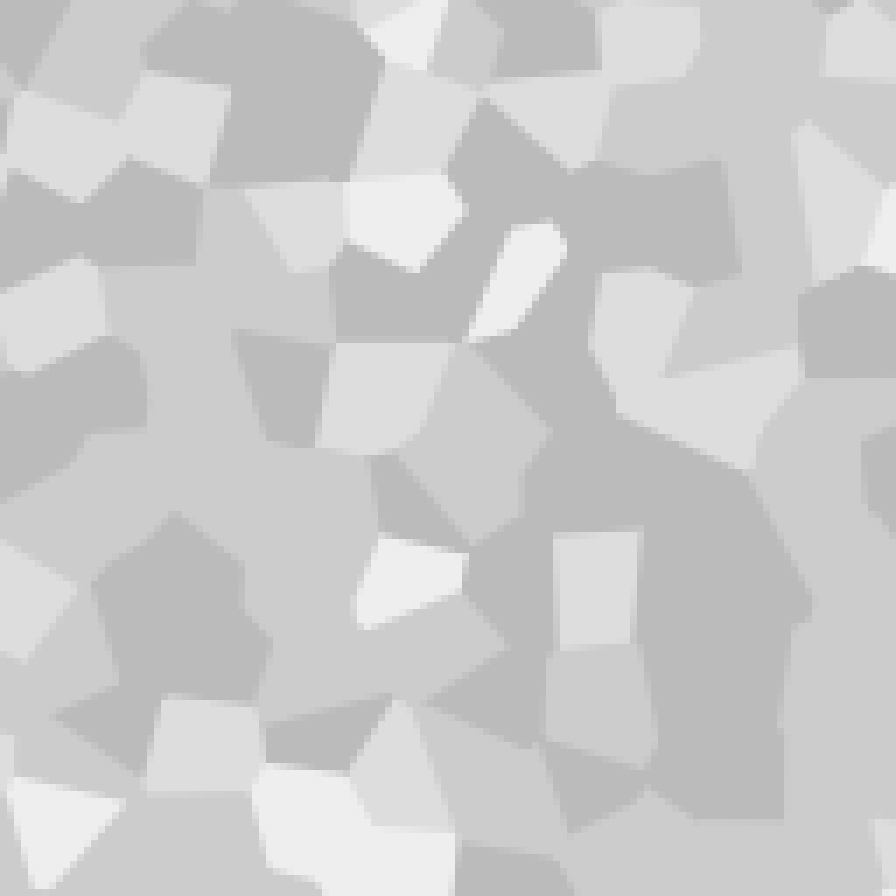
This pattern is drawn by a Shadertoy shader. Its source:

```glsl
// Faceted mosaic of irregular Voronoi cells in four pale greys, on a coarse block raster.

const float BLOCKS = 128.0;  // raster blocks across the canvas
const float CELLS = 10.0;    // Voronoi cells across the canvas

const vec3 DARK_GREY  = vec3(0.733);
const vec3 MID_GREY   = vec3(0.800);
const vec3 LIGHT_GREY = vec3(0.867);
const vec3 NEAR_WHITE = vec3(0.933);

// Random offset of a seed inside its grid cell.
vec2 hash22(vec2 p) {
    vec3 q = fract(vec3(p.xyx) * vec3(0.1031, 0.1030, 0.0973));
    q += dot(q, q.yzx + 33.33);
    return fract((q.xx + q.yz) * q.zy);
}

// Shuffled rank in 0..1: a fifth power modulo a prime visits every rank once,
// so the shares of the shades stay even over the whole canvas.
float cellRank(vec2 cell) {
    const int PRIME = 149;
    int i = (int(cell.x) + 12 * int(cell.y) + 60) % PRIME;
    int square = i * i % PRIME;
    int fifth = (square * square % PRIME) * i % PRIME;
    return (float(fifth) + 0.5) / float(PRIME);
}

// Picks a grey by cumulative share.
vec3 cellColor(vec2 cell) {
    float rank = cellRank(cell);
    if (rank < 0.33) return DARK_GREY;
    if (rank < 0.75) return MID_GREY;
    if (rank < 0.93) return LIGHT_GREY;
    return NEAR_WHITE;
}

// Flat Voronoi colour; edges are blended over the given width in cell units.
vec3 voronoiColor(vec2 p, float edgeWidth) {
    vec2 base = floor(p);
    vec2 nearCell = base, nextCell = base;
    vec2 nearSeed = vec2(8.0), nextSeed = vec2(8.0);

    // Find the nearest and second nearest seeds, relative to p.
    for (int y = -2; y <= 2; y++) {
        for (int x = -2; x <= 2; x++) {
            vec2 cell = base + vec2(x, y);
            vec2 seed = cell + hash22(cell + 17.0) - p;
            float d = dot(seed, seed);
            if (d < dot(nearSeed, nearSeed)) {
                nextSeed = nearSeed;
                nextCell = nearCell;
                nearSeed = seed;
                nearCell = cell;
            } else if (d < dot(nextSeed, nextSeed)) {
                nextSeed = seed;
                nextCell = cell;
            }
        }
    }

    // Distance to the bisector gives the coverage of the nearest cell.
    vec2 across = nextSeed - nearSeed;
    float edge = dot(0.5 * (nearSeed + nextSeed), across) / max(length(across), 1e-4);
    float coverage = clamp(0.5 + edge / edgeWidth, 0.0, 1.0);
    return mix(cellColor(nextCell), cellColor(nearCell), coverage);
}

void mainImage(out vec4 fragColor, in vec2 fragCoord) {
    vec2 uv = fragCoord / iResolution.y;
    vec2 blockCenter = (floor(uv * BLOCKS) + 0.5) / BLOCKS;
    fragColor = vec4(voronoiColor(blockCenter * CELLS, CELLS / BLOCKS), 1.0);
}
```
